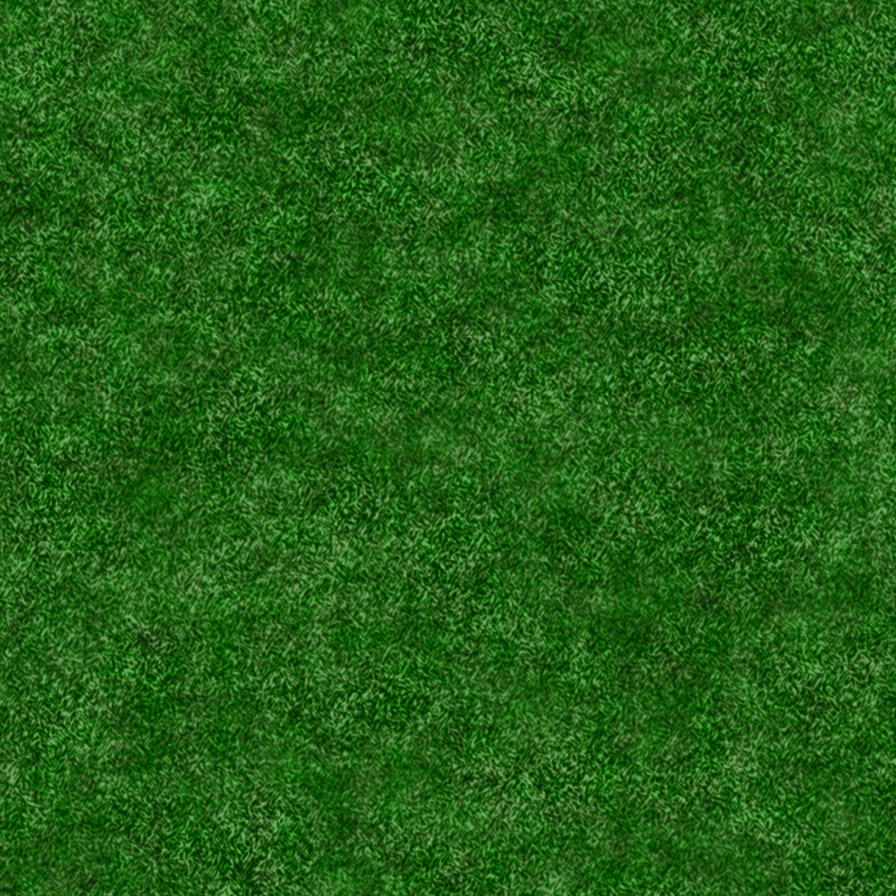
Give the GLSL for this texture, as a Shadertoy shader.

```glsl
// Short mown lawn seen from above: fine, crisp blades over soft, uneven patches.
// Layers of gradient noise, each scaled to unit deviation, add up to a light
// level that a green colour ramp turns into shade, blade and pale tip.

const vec3 GAP_GREEN   = vec3(0.01, 0.19, 0.00);
const vec3 DEEP_GREEN  = vec3(0.02, 0.23, 0.00);
const vec3 SHADE_GREEN = vec3(0.06, 0.30, 0.02);
const vec3 BLADE_GREEN = vec3(0.11, 0.36, 0.05);
const vec3 LIT_GREEN   = vec3(0.19, 0.44, 0.125);
const vec3 PALE_GREEN  = vec3(0.31, 0.56, 0.25);
const vec3 TIP_GREEN   = vec3(0.42, 0.66, 0.37);
const vec3 DRY_TINT    = vec3(0.018, -0.012, 0.014);

const float NOISE_GAIN = 4.6;   // brings gradient noise to unit deviation

// Integer hash of a lattice cell, turned into a unit gradient
vec2 cellGradient(vec2 cell, float seed) {
    uvec2 h = uvec2(ivec2(cell) + ivec2(4096 + int(seed) * 619, 4096));
    h = h * 1664525u + 1013904223u;
    h.x += h.y * 1664525u;
    h.y += h.x * 1664525u;
    h ^= h >> 16u;
    h.x += h.y * 1664525u;
    h ^= h >> 16u;
    float angle = 6.28319 * float(h.x & 65535u) / 65536.0;
    return vec2(cos(angle), sin(angle));
}

float cornerValue(vec2 cell, vec2 local, vec2 corner, float seed) {
    return dot(cellGradient(cell + corner, seed), local - corner);
}

// Gradient noise with zero mean and about unit deviation
float gradientNoise(vec2 p, float seed) {
    vec2 cell = floor(p);
    vec2 f = p - cell;
    vec2 w = f * f * f * (f * (f * 6.0 - 15.0) + 10.0);
    float low  = mix(cornerValue(cell, f, vec2(0, 0), seed),
                     cornerValue(cell, f, vec2(1, 0), seed), w.x);
    float high = mix(cornerValue(cell, f, vec2(0, 1), seed),
                     cornerValue(cell, f, vec2(1, 1), seed), w.x);
    return NOISE_GAIN * mix(low, high, w.y);
}

// Noise stretched along a direction that leans from the vertical
float leaningBlades(vec2 p, float lean, vec2 density, float seed) {
    float c = cos(lean), s = sin(lean);
    return gradientNoise(mat2(c, s, -s, c) * p * density.x
                         * vec2(1.0, density.y), seed);
}

// Two blade directions, each ruling its own small tufts
float bladeField(vec2 p, float density, float seed) {
    float share = smoothstep(-0.6, 0.6, gradientNoise(p * 48.0, seed));
    float left  = leaningBlades(p,  0.55, vec2(density, 0.58), seed + 1.0);
    float right = leaningBlades(p, -0.75, vec2(density, 0.65), seed + 2.0);
    return mix(left, right, share) / length(vec2(share, 1.0 - share));
}

// Broad patches, a little wider than tall
float patchField(vec2 p) {
    float clumps = gradientNoise(p * vec2(38.0, 44.0), 11.0);
    float tufts  = gradientNoise(p * vec2(15.0, 19.0), 12.0);
    float drifts = gradientNoise(p * vec2(4.5, 7.0), 13.0);
    return 0.26 * clumps + 0.20 * tufts + 0.15 * drifts;
}

float rise(float from, float to, float x) {
    return clamp((x - from) / (to - from), 0.0, 1.0);
}

// Light level in deviations from the mean, to grass colour
vec3 grassRamp(float light) {
    vec3 color = mix(GAP_GREEN, DEEP_GREEN, rise(-2.40, -1.75, light));
    color = mix(color, SHADE_GREEN, rise(-1.75, -0.84, light));
    color = mix(color, BLADE_GREEN, rise(-0.84, -0.08, light));
    color = mix(color, LIT_GREEN,   rise(-0.08,  0.72, light));
    color = mix(color, PALE_GREEN,  rise( 0.72,  1.70, light));
    return mix(color, TIP_GREEN,    rise( 1.70,  2.70, light));
}

void mainImage(out vec4 fragColor, in vec2 fragCoord) {
    vec2 p = fragCoord / iResolution.y;

    // Crisp blades over slightly larger strands
    float blades = 0.78 * bladeField(p, 290.0, 20.0)
                 + 0.48 * bladeField(p, 150.0, 30.0);

    // Some areas are rougher, others smoother
    float roughness = 1.0 + 0.13 * gradientNoise(p * vec2(9.0, 11.0), 40.0);
    float light = blades * roughness + patchField(p);

    // Drier, duller tufts
    float dryness = 0.7 * gradientNoise(p * 26.0, 50.0)
                  + 0.7 * gradientNoise(p * 110.0, 51.0);
    vec3 color = grassRamp(light) + DRY_TINT * dryness;

    fragColor = vec4(clamp(color, 0.0, 1.0), 1.0);
}
```
